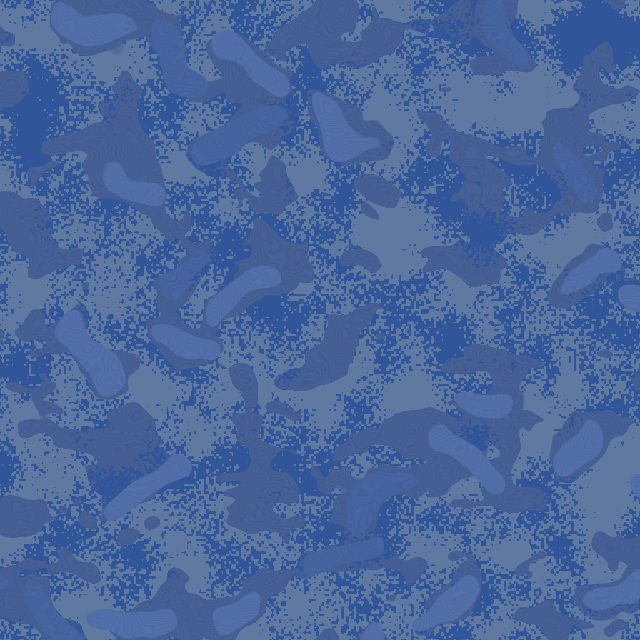
This pattern is drawn by a Shadertoy shader. Its source:

```glsl
// Draws a blue camouflage of grainy ground, smooth dark patches and pale elongated flecks.

vec2 hash2(vec2 p) {
    vec3 a = fract(p.xyx * vec3(0.1031, 0.1030, 0.0973));
    a += dot(a, a.yzx + 33.33);
    return fract((a.xx + a.yz) * a.zy);
}

// Gradient noise centred on zero
float noise(vec2 p) {
    vec2 i = floor(p), f = fract(p);
    vec2 u = f * f * f * (f * (f * 6.0 - 15.0) + 10.0);
    float sum = 0.0;
    for (int k = 0; k < 4; k++) {
        vec2 o = vec2(k & 1, k >> 1);
        vec2 w = mix(1.0 - u, u, o);
        sum += w.x * w.y * dot(hash2(i + o) * 2.0 - 1.0, f - o);
    }
    return 1.22 * sum;
}

float fbm(vec2 p, int octaves) {
    float sum = 0.0, amp = 1.0;
    for (int k = 0; k < octaves; k++) {
        sum += amp * noise(p);
        p = mat2(1.6, 1.2, -1.2, 1.6) * p + 17.3;
        amp *= 0.5;
    }
    return sum;
}

// Random value per grain, with narrow blends between neighbours
float grain(vec2 p) {
    vec2 i = floor(p), f = smoothstep(0.26, 0.74, fract(p));
    float low = mix(hash2(i).x, hash2(i + vec2(1, 0)).x, f.x);
    float high = mix(hash2(i + vec2(0, 1)).x, hash2(i + 1.0).x, f.x);
    return mix(low, high, f.y);
}

// Nearest scattered fleck: x is its signed distance, y its random tone
vec2 flecks(vec2 p) {
    const float cells = 6.0;
    vec2 home = floor(p * cells), best = vec2(1.0, 0.0);
    for (int y = -1; y <= 1; y++)
    for (int x = -1; x <= 1; x++) {
        vec2 cell = home + vec2(x, y);
        vec2 shape = hash2(cell + 41.0), pick = hash2(cell + 87.0);
        if (pick.x > mix(0.62, 0.28, cell.y / cells)) continue;
        vec2 r = p - (cell + 0.15 + 0.7 * hash2(cell + 5.0)) / cells;
        vec2 dir = normalize(vec2(1.0, 2.6 * (shape.x - 0.6)));
        float halfLength = mix(0.025, 0.055, shape.y);
        float along = clamp(dot(r, dir), -halfLength, halfLength);
        float radius = 0.020 + 0.15 * along * (pick.y - 0.5);
        float d = length(r - dir * along) - radius;
        if (d < best.x) best = vec2(d, pick.y);
    }
    return best;
}

void mainImage(out vec4 fragColor, in vec2 fragCoord) {
    vec2 uv = fragCoord / iResolution.y;
    float px = 1.0 / iResolution.y;

    vec3 deepBlue = vec3(0.19, 0.335, 0.60);
    vec3 greyBlue = vec3(0.375, 0.475, 0.63);
    vec3 patchBlue = vec3(0.27, 0.37, 0.58);
    vec3 dimFleck = vec3(0.27, 0.39, 0.62);
    vec3 paleFleck = vec3(0.32, 0.43, 0.66);

    // Bend space so outlines wander
    vec2 warp = vec2(noise(uv * 9.0 + 3.0), noise(uv * 9.0 + 29.0));
    vec2 q = uv + 0.035 * warp;

    // Ground: grey grains whose density drifts across the deep blue
    float g = grain(uv * 256.0);
    float density = 0.57 + 1.25 * fbm(uv * 9.0 + 50.0, 3);
    vec3 col = mix(deepBlue, greyBlue, smoothstep(-0.03, 0.03, density - g));

    // Smooth patches, also forming a rim around each fleck
    float blobs = fbm(q * vec2(8.5, 11.0) + 11.0, 3);
    vec2 fleck = flecks(q);
    fleck.x += 0.012 * noise(uv * 22.0 + 9.0);
    float field = max(blobs - 0.16, 4.0 * (0.012 - fleck.x + 0.05 * blobs));
    float patchMask = smoothstep(-4.0 * px, 4.0 * px, field);

    // Sparse deep grains inside the patches
    float speckle = smoothstep(0.05, 0.6, noise(uv * 10.0 + 70.0));
    vec3 inside = mix(patchBlue, deepBlue, smoothstep(-0.03, 0.03, speckle - g));

    // Pale and dim flecks
    float fleckMask = smoothstep(px, -px, fleck.x);
    inside = mix(inside, fleck.y > 0.45 ? paleFleck : dimFleck, fleckMask);

    // Faint hatching that bends with the outlines
    inside += 0.010 * sin(110.0 * blobs + dot(q, vec2(350.0, 640.0)));

    fragColor = vec4(mix(col, inside, max(patchMask, fleckMask)), 1.0);
}
```
